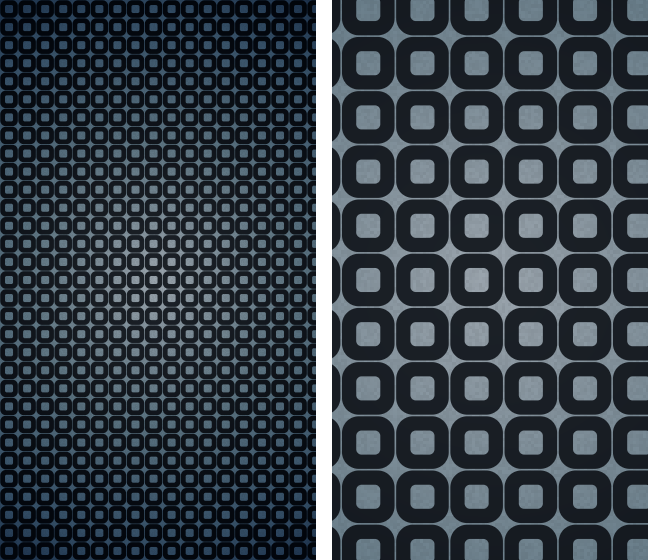
Left: the whole. Right: its middle third, enlarged.
Write a Shadertoy shader that draws this pattern.

```glsl
// Grid of dark rounded-square rings over a steel-blue radial glow with fine grain.

const float ROWS = 31.0;            // repeats down the canvas height
const float OUTER_HALF = 0.485;     // ring sizes, in cells
const float OUTER_CORNER = 0.31;
const float HOLE_HALF = 0.222;
const float HOLE_CORNER = 0.10;
const float GRAIN_CELLS = 512.0;    // grain cells per canvas height
const float GRAIN_AMOUNT = 0.035;

float hash21(vec2 p) {
    vec3 q = fract(vec3(p.xyx) * 0.1031);
    q += dot(q, q.yzx + 33.33);
    return fract((q.x + q.y) * q.z);
}

// Signed distance to a square with rounded corners
float roundedSquare(vec2 p, float halfSize, float corner) {
    vec2 q = abs(p) - halfSize + corner;
    return length(max(q, 0.0)) + min(max(q.x, q.y), 0.0) - corner;
}

float coverage(float dist, float pixel) {
    return clamp(0.5 - dist / pixel, 0.0, 1.0);
}

// Ring is the outer square minus its hole
float ringMask(vec2 cell, float pixel) {
    float outer = roundedSquare(cell, OUTER_HALF, OUTER_CORNER);
    float hole = roundedSquare(cell, HOLE_HALF, HOLE_CORNER);
    return coverage(outer, pixel) * (1.0 - coverage(hole, pixel));
}

// Pale centre fading through teal to navy corners
vec3 glowColor(float radius) {
    vec3 color = mix(vec3(0.62, 0.65, 0.68), vec3(0.35, 0.44, 0.49),
                     smoothstep(-0.08, 0.29, radius));
    color = mix(color, vec3(0.20, 0.30, 0.39), smoothstep(0.20, 0.50, radius));
    return mix(color, vec3(0.10, 0.18, 0.28), smoothstep(0.44, 0.60, radius));
}

vec3 ringColor(float radius) {
    return mix(vec3(0.105, 0.125, 0.15), vec3(0.005, 0.02, 0.045),
               smoothstep(0.0, 0.55, radius));
}

void mainImage(out vec4 fragColor, in vec2 fragCoord) {
    // Canvas height is one unit; columns start at the left edge
    vec2 uv = fragCoord / iResolution.y;
    vec2 center = 0.5 * iResolution.xy / iResolution.y;
    float radius = length(uv - center);

    vec2 cell = fract(uv * ROWS) - 0.5;
    float pixel = ROWS / iResolution.y;

    // Grain is strongest on the pale ground
    float grain = hash21(floor(uv * GRAIN_CELLS)) - 0.5;
    vec3 ground = glowColor(radius) * (1.0 + 2.0 * GRAIN_AMOUNT * grain);

    vec3 color = mix(ground, ringColor(radius), ringMask(cell, pixel));
    fragColor = vec4(color, 1.0);
}
```
